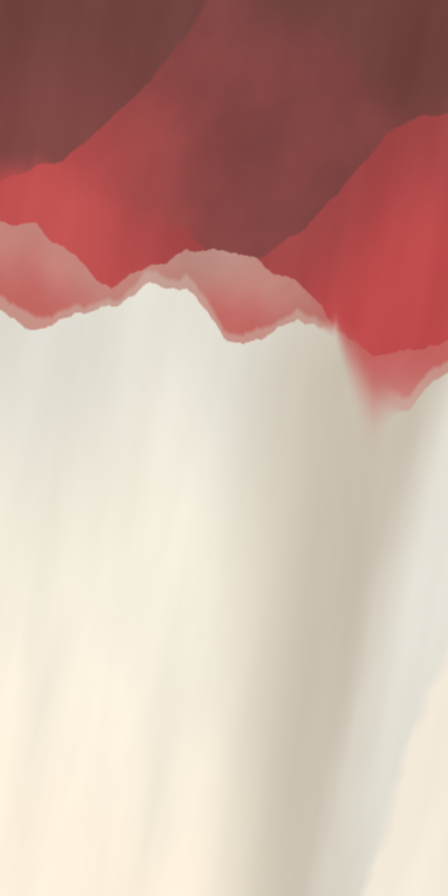
This background is drawn by a Shadertoy shader. Its source:

```glsl
// Layered misty ridges: dark maroon above, red and pink folds, pale cream slopes below.

vec2 hashGradient(vec2 cell) {
    float h = fract(sin(dot(cell, vec2(127.1, 311.7))) * 4358.54);
    return vec2(cos(6.2832 * h), sin(6.2832 * h));
}

float gradientNoise(vec2 p) {
    vec2 i = floor(p), f = fract(p);
    vec2 u = f * f * f * (f * (f * 6.0 - 15.0) + 10.0);
    vec2 e = vec2(1.0, 0.0);
    float a = dot(hashGradient(i), f);
    float b = dot(hashGradient(i + e.xy), f - e.xy);
    float c = dot(hashGradient(i + e.yx), f - e.yx);
    float d = dot(hashGradient(i + e.xx), f - e.xx);
    return mix(mix(a, b, u.x), mix(c, d, u.x), u.y);
}

float fbm(vec2 p) {
    float sum = 0.0, amp = 0.6;
    for (int i = 0; i < 4; i++) {
        sum += amp * gradientNoise(p);
        p = p * 2.03 + 7.3;
        amp *= 0.5;
    }
    return sum;
}

// Ridge depth from the top edge: evenly spaced heights plus rough detail
float ridge(float x, float depth[13], float seed) {
    float t = clamp(x, 0.0, 1.0) * 12.0;
    int i = min(int(t), 11);
    return mix(depth[i], depth[i + 1], t - float(i)) + 0.018 * fbm(vec2(x * 13.0, seed));
}

float cover(float d, float soft) {
    return smoothstep(-1.0, 1.0, d / (soft + min(fwidth(d), 0.01)));
}

float bump(float x, float center, float width) {
    float t = (x - center) / width;
    return exp(-t * t);
}

void mainImage(out vec4 fragColor, in vec2 fragCoord) {
    vec2 p = fragCoord / iResolution.xy;
    p.y = 1.0 - p.y; // depth measured downward
    float x = p.x, y = p.y;

    // Slanted brush streaks shared by all layers
    float streak = fbm(vec2(x * 7.0 + y * 2.5, y * 2.2 + 3.0));
    float fold = fbm(vec2(x * 5.0 + y * 3.0, y * 9.0 + 11.0));

    // Dark sky
    vec3 color = vec3(0.44, 0.26, 0.25) + vec3(0.06, 0.02, 0.02) * bump(x, 0.12, 0.3) * smoothstep(0.0, 0.16, y);
    color += 0.05 * streak;

    // Brown-red mountain, brightest low on the left
    float midDepth = y - ridge(x, float[13](0.205, 0.184, 0.167, 0.13, 0.097, 0.04, -0.03,
        -0.06, -0.03, 0.03, 0.10, 0.14, 0.13), 2.5);
    float glow = smoothstep(0.62, 0.0, x) * smoothstep(-0.06, 0.2, y);
    vec3 brown = mix(vec3(0.50, 0.27, 0.265), vec3(0.76, 0.31, 0.31), glow);
    brown = mix(brown, vec3(0.45, 0.265, 0.255), smoothstep(0.10, -0.02, y) * smoothstep(0.35, 0.65, x));
    brown += vec3(0.10, 0.04, 0.04) * fold;
    color = mix(color, brown, cover(midDepth, 0.0005 + 0.04 * smoothstep(0.38, 0.65, x)));

    // Bright red mountain, rising to the right
    float redDepth = y - ridge(x, float[13](0.19, 0.19, 0.20, 0.22, 0.245, 0.255, 0.289,
        0.284, 0.264, 0.215, 0.165, 0.137, 0.122), 6.5);
    vec3 red = mix(vec3(0.63, 0.275, 0.275), vec3(0.75, 0.295, 0.30), smoothstep(0.0, 0.16, redDepth));
    red = mix(red, vec3(0.76, 0.32, 0.32), smoothstep(0.5, 0.1, x));
    red += vec3(0.07, 0.05, 0.05) * streak;
    color = mix(color, red, cover(redDepth, 0.0005 + 0.025 * smoothstep(0.47, 0.3, x)));

    // Translucent pink mist, reddening below its crest
    float pinkDepth = y - ridge(x, float[13](0.245, 0.255, 0.29, 0.322, 0.302, 0.279, 0.285,
        0.292, 0.312, 0.365, 0.391, 0.393, 0.382), 9.5);
    vec3 pink = mix(vec3(0.76, 0.53, 0.49), vec3(0.77, 0.42, 0.40), smoothstep(0.0, 0.09, pinkDepth));
    pink = mix(pink, vec3(0.75, 0.58, 0.54), bump(x, 0.47, 0.12) * smoothstep(0.07, 0.0, pinkDepth));
    vec3 tail = mix(vec3(0.75, 0.38, 0.37), vec3(0.80, 0.62, 0.57), smoothstep(0.39, 0.49, y));
    pink = mix(pink, tail, smoothstep(0.66, 0.8, x)) + 0.09 * fold;
    color = mix(color, pink, 0.92 * cover(pinkDepth, 0.0005));

    // Cream foreground: warm toward the bottom, cool gray near the crest
    float creamRidge = ridge(x, float[13](0.35, 0.368, 0.350, 0.342, 0.314, 0.32, 0.373,
        0.382, 0.358, 0.365, 0.475, 0.452, 0.41), 13.5);
    float creamDepth = y - creamRidge;
    vec3 cream = mix(vec3(0.87, 0.855, 0.81), vec3(0.955, 0.93, 0.865), smoothstep(0.0, 0.32, creamDepth));
    cream += 0.045 * bump(x, 0.36, 0.14) * smoothstep(0.7, 0.3, y);
    cream = mix(cream, vec3(1.0, 0.95, 0.87), smoothstep(0.6, 0.95, y - 0.25 * x + 0.25 * streak));

    // Shadowed valley on the right
    float valley = smoothstep(0.47, 0.76, x + 0.13 * (y - 0.4) + 0.04 * streak);
    cream = mix(cream, vec3(0.795, 0.76, 0.695), valley * smoothstep(0.32, 0.5, y + 0.1 * x));

    // Two lighter slopes climbing out of the valley
    float farEdge = x - 1.0 + 0.41 * pow(max(y - 0.41, 0.0001), 0.6) + 0.04 * streak;
    vec3 farSlope = mix(vec3(0.82, 0.79, 0.735), vec3(0.89, 0.875, 0.83), smoothstep(0.0, 0.13, farEdge));
    cream = mix(cream, farSlope, smoothstep(-0.02, 0.035, farEdge));
    float nearEdge = x - 1.0 + 0.68 * (y - 0.70) + 0.05 * fold;
    cream = mix(cream, vec3(0.975, 0.935, 0.87), 0.85 * smoothstep(-0.012, 0.025, nearEdge));
    cream += vec3(0.05, 0.055, 0.06) * streak;

    // Thin beige veil above the cream crest, then the crest itself
    float soft = 0.0005 + 0.05 * bump(x, 0.81, 0.05);
    float veilDepth = creamDepth + 0.012 + 0.025 * fbm(vec2(x * 9.0, 21.5));
    color = mix(color, vec3(0.80, 0.74, 0.68), 0.5 * cover(veilDepth, 0.002 + soft));
    color = mix(color, cream, cover(creamDepth, soft));

    fragColor = vec4(clamp(color, 0.0, 1.0), 1.0);
}
```
